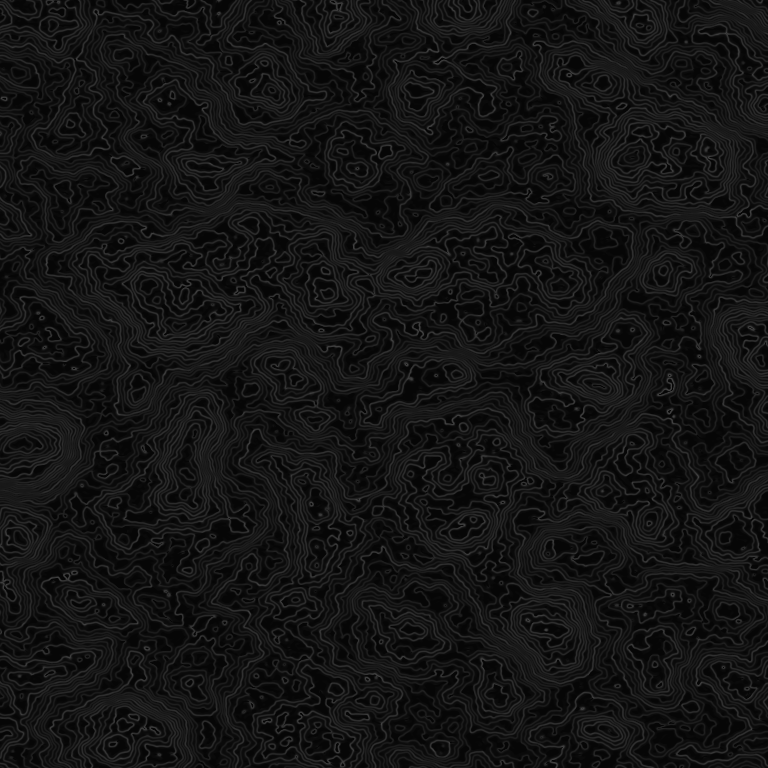
Reproduce this texture procedurally as a three.js fragment shader.

```glsl
// Dark burl-like contour lines: thin grey level curves of layered noise on near-black.
#define SCALE vec2(5.2, 6.6)    // noise cells across and up
#define OCTAVES 5
#define GAIN 0.43               // weight of each finer octave
#define LEVELS 21.0             // contours per unit of height
#define LINE_WIDTH 0.0013       // soft half width, in canvas units
#define LINE_GREY 0.105         // brightness added by an average line
#define GAP_GREY 0.042          // ground between close lines
#define HOLLOW_GREY 0.022       // ground in flat areas

varying vec2 vUv;

float hash11(float n) {
  n = fract(n * 0.1031);
  n *= n + 33.33;
  return fract(n * (n + n));
}

vec2 hash22(vec2 cell) {
  vec3 q = fract(cell.xyx * vec3(0.1031, 0.1030, 0.0973));
  q += dot(q, q.yzx + 33.33);
  return fract((q.xx + q.yz) * q.zy);
}

// Dot product of a cell corner's random slope with the offset from it
float cornerSlope(vec2 cell, vec2 offset) {
  vec2 slope = hash22(cell) - 0.5;
  return dot(slope / max(length(slope), 0.01), offset);
}

float gradientNoise(vec2 p) {
  vec2 i = floor(p);
  vec2 f = p - i;
  vec2 u = f * f * f * (f * (f * 6.0 - 15.0) + 10.0);
  vec2 e = vec2(1.0, 0.0);
  float bottom = mix(cornerSlope(i, f), cornerSlope(i + e.xy, f - e.xy), u.x);
  float top = mix(cornerSlope(i + e.yx, f - e.yx), cornerSlope(i + e.xx, f - e.xx), u.x);
  return mix(bottom, top, u.y);
}

// Height field, measured in contour levels
float height(vec2 uv) {
  mat2 turn = mat2(0.8, 0.6, -0.6, 0.8);
  vec2 p = uv * SCALE + 17.3;
  float sum = 0.0;
  float weight = 1.0;
  for (int k = 0; k < OCTAVES; k++) {
    sum += weight * gradientNoise(p);
    p = turn * p * 2.03 + 9.7;
    weight *= GAIN;
  }
  return sum * LEVELS;
}

void main() {
  // Height and its slope by central differences
  vec2 e = vec2(0.0005, 0.0);
  float h = height(vUv);
  vec2 slope = vec2(height(vUv + e.xy) - height(vUv - e.xy),
                    height(vUv + e.yx) - height(vUv - e.yx)) / (2.0 * e.x);
  float steepness = max(length(slope), 15.0);
  float spacing = 1.0 / steepness;

  // Distance to the nearest contour, in canvas units
  float level = floor(h + 0.5);
  float dist = abs(h - level) * spacing;
  float line = exp(-dist * dist / (LINE_WIDTH * LINE_WIDTH));

  // Crowded lines melt into an even tone
  float resolved = smoothstep(0.0014, 0.0036, spacing);
  line = mix(0.45, line, resolved);

  // Each level has its own strength; lines brighten where the field is flat
  float flatness = smoothstep(0.005, 0.016, spacing);
  float strength = mix(1.0, 0.6 + 0.8 * hash11(level + 71.0), resolved);
  strength *= 1.0 + 0.6 * flatness;

  float ground = mix(GAP_GREY, HOLLOW_GREY, flatness);
  float grey = ground + LINE_GREY * strength * line;
  gl_FragColor = vec4(vec3(grey), 1.0);
}
```
